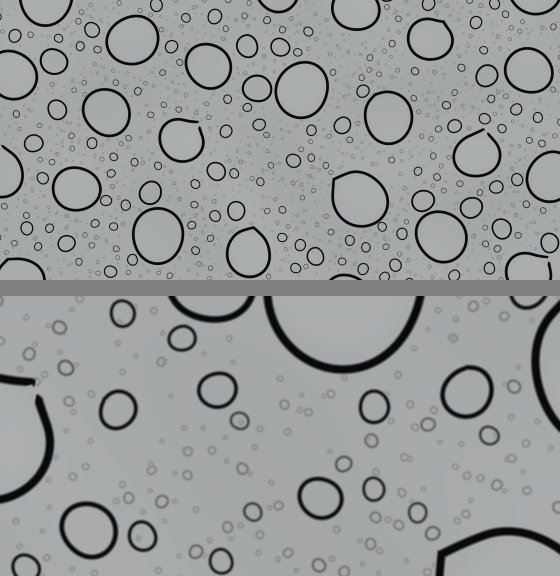
Top: the whole. Bottom: its middle third, enlarged.
A WebGL 1 fragment shader for this pattern:

```glsl
precision highp float;

uniform vec2 u_resolution;

const float PI = 3.14159265;
const vec3 PAPER = vec3(0.652, 0.662, 0.668);
const vec3 INK = vec3(0.035, 0.037, 0.037);

// Drop layers: cell size, smallest radius, largest radius, share of cells used
const vec4 LARGE  = vec4(0.320, 0.075, 0.100, 0.92);
const vec4 MEDIUM = vec4(0.155, 0.021, 0.052, 0.92);
const vec4 SMALL  = vec4(0.080, 0.010, 0.021, 0.62);
const vec4 TINY   = vec4(0.039, 0.004, 0.009, 0.62);
const vec4 SPECK  = vec4(0.029, 0.002, 0.004, 0.55);

const mat2 TILT = mat2(0.94, 0.34, -0.34, 0.94); // turns the cell grid
const float CLEARANCE = 0.010;   // free space between drops
const float EDGE = 0.0024;       // half width of the soft edge
const float MAX_WIDTH = 0.0098;  // thickest outline
const float SQUASH = 0.055;      // oval deformation
const float WOBBLE = 0.016;      // three-sided deformation
const float TIP_CONE = 0.64;     // widest half angle of a pointed tip
const float TIP_SPREAD = 2.2;    // range of tip directions around upright
const float SHEEN = 0.012;       // lighter inside of large drops
const float MOTTLE = 0.005;

vec3 hash3(vec2 p) {
    vec3 k = vec3(dot(p, vec2(127.1, 311.7)),
                  dot(p, vec2(269.5, 183.3)),
                  dot(p, vec2(419.2, 371.9)));
    return fract(sin(k) * 43758.545);
}

float rowShift(float row, vec4 layer) {
    return hash3(vec2(row, layer.x * 53.0)).x;
}

vec2 cellAt(vec2 p, vec4 layer, float rowStep) {
    float row = floor(p.y / layer.x) + rowStep;
    return vec2(floor(p.x / layer.x - rowShift(row, layer)), row);
}

// Centre and radius of the drop in a cell; a negative radius means none
vec3 dropIn(vec2 cell, vec4 layer) {
    vec3 h = hash3(cell + layer.x * 97.0);
    float r = mix(layer.y, layer.z, h.z * h.z);
    float room = max(0.5 * layer.x - 1.3 * r - 2.0 * EDGE, 0.0);
    vec2 middle = (cell + 0.5 + vec2(rowShift(cell.y, layer), 0.0)) * layer.x;
    float used = step(hash3(cell.yx + layer.x * 31.0).y, layer.w);
    return vec3(middle + (2.0 * h.xy - 1.0) * room, mix(-1.0, r, used));
}

// Distance from a point to the nearest drop of a layer
float gapTo(vec2 p, vec4 layer) {
    float gap = 1.0;
    for (int j = -1; j <= 1; j++) {
        vec2 cell = cellAt(p, layer, float(j));
        for (int i = -1; i <= 1; i++) {
            vec3 d = dropIn(cell + vec2(float(i), 0.0), layer);
            gap = min(gap, length(p - d.xy) - d.z);
        }
    }
    return gap;
}

vec3 keepIfClear(vec3 drop, float gap) {
    return gap > 1.12 * drop.z + CLEARANCE ? drop : vec3(drop.xy, -1.0);
}

vec3 mediumIn(vec2 cell) {
    vec3 d = dropIn(cell, MEDIUM);
    return keepIfClear(d, gapTo(d.xy, LARGE));
}

float gapToBigger(vec2 p) {
    float gap = gapTo(p, LARGE);
    for (int j = -1; j <= 1; j++) {
        vec2 cell = cellAt(p, MEDIUM, float(j));
        for (int i = -1; i <= 1; i++) {
            vec3 d = mediumIn(cell + vec2(float(i), 0.0));
            gap = min(gap, length(p - d.xy) - d.z);
        }
    }
    return gap;
}

// Ink coverage of one outline: a wobbly circle joined to a tip by tangents
float outline(vec2 p, vec3 drop, float pointed) {
    if (drop.z < 0.0) return 0.0;
    vec3 h = hash3(floor(drop.xy * 400.0));
    vec2 v = (p - drop.xy) * TILT;
    float a = atan(v.y, v.x + 1e-6);
    float turn = mod(a - 0.5 * PI - (h.x - 0.5) * TIP_SPREAD + PI, 2.0 * PI) - PI;
    float cone = pointed * TIP_CONE * smoothstep(0.3, 0.85, h.y);
    float lean = max(cone - abs(turn), 0.0);
    float radius = drop.z * (1.0 + SQUASH * sin(2.0 * a + 2.0 * PI * h.z)
                                 + WOBBLE * sin(3.0 * a + 9.0 * h.x));
    float d = abs(length(v) * cos(lean) - radius);
    float opening = smoothstep(0.02, 0.16, abs(turn + 0.1));
    float nib = mix(1.0, opening, step(0.5, cone));
    float w = 0.5 * nib * min(0.0015 + 0.13 * drop.z, MAX_WIDTH);
    float soft = max(EDGE, 0.6 / u_resolution.y);
    float strength = mix(0.18, 1.0, smoothstep(0.002, 0.016, drop.z));
    return strength * smoothstep(0.0, 0.3, nib) * (1.0 - smoothstep(w - soft, w + soft, d));
}

void main() {
    vec2 uv = gl_FragCoord.xy / u_resolution.y;
    vec2 p = TILT * uv + 3.0;

    vec3 large = dropIn(cellAt(p, LARGE, 0.0), LARGE);
    vec3 small = dropIn(cellAt(p, SMALL, 0.0), SMALL);
    vec3 tiny = dropIn(cellAt(p, TINY, 0.0), TINY);
    vec3 speck = dropIn(cellAt(p, SPECK, 0.0), SPECK);
    small = keepIfClear(small, gapToBigger(small.xy));
    tiny = keepIfClear(tiny, min(gapToBigger(tiny.xy), gapTo(tiny.xy, SMALL)));
    speck = keepIfClear(speck, gapToBigger(speck.xy));

    float ink = outline(p, large, 1.0);
    ink = max(ink, outline(p, mediumIn(cellAt(p, MEDIUM, 0.0)), 0.35));
    ink = max(ink, outline(p, small, 0.3));
    ink = max(ink, outline(p, tiny, 0.0));
    ink = max(ink, outline(p, speck, 0.0));

    // Softly mottled ground, a little lighter inside large drops
    float mottle = sin(9.0 * p.x + 2.0 * sin(7.0 * p.y)) + sin(13.0 * p.y + 2.0 * sin(5.0 * p.x));
    float inside = 1.0 - smoothstep(0.7, 1.0, length(p - large.xy) / max(large.z, 0.001));
    vec3 ground = PAPER + MOTTLE * mottle + SHEEN * inside;
    gl_FragColor = vec4(mix(ground, INK, ink), 1.0);
}
```
